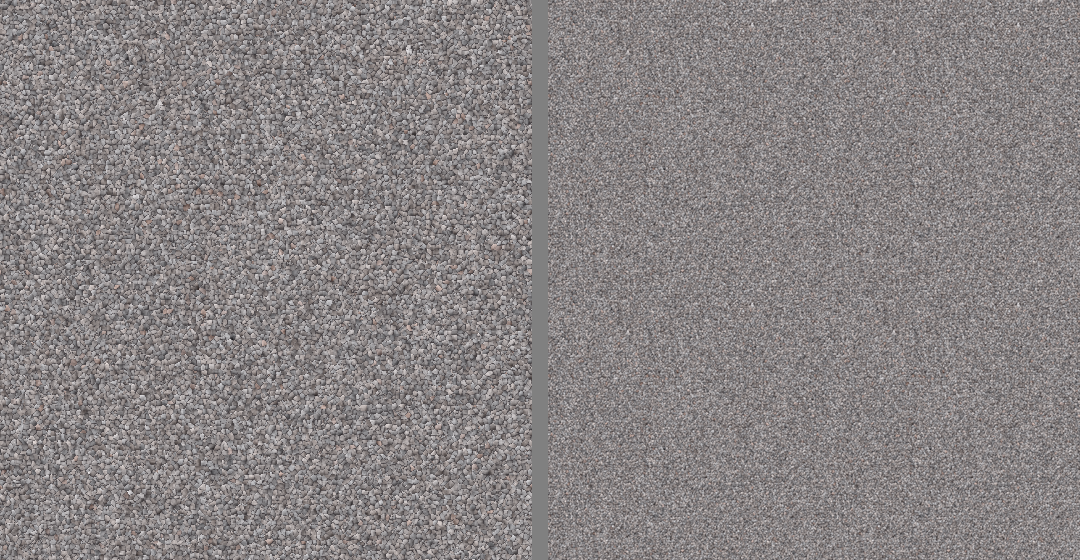
Left, the tile; right, the same tile 2 across and 2 down.
This texture is drawn by a Shadertoy shader. Its source:

```glsl
const float TAU = 6.2831853;
const vec2 STONE_COUNT = vec2(106.0, 112.0);
const vec2 CHIP_COUNT = vec2(170.0, 180.0);
const vec2 GRIT_COUNT = vec2(330.0, 348.0);
const vec2 LIGHT = vec2(-0.45, 0.89);
const vec3 GAP_COLOR = vec3(0.325, 0.305, 0.317);
const vec3 WARM_TINT = vec3(0.036, 0.000, -0.010);
const vec3 COOL_TINT = vec3(0.002, 0.000, 0.012);
const vec3 RUST_TINT = vec3(0.045, -0.008, -0.030);

struct Cell {
    vec2 offset;    // from the cell centre to the point
    vec2 outward;   // direction to the neighbour
    float edge;     // closeness measure, 0 on the border
    vec4 random;
};

vec4 hash4(vec2 p) {
    vec4 q = fract(p.xyxy * vec4(0.1031, 0.1030, 0.0973, 0.1099));
    q += dot(q, q.wzxy + 33.33);
    return fract((q.xxyz + q.yzzw) * q.zywx);
}

// Value noise that wraps after count lattice steps
float wrappedNoise(vec2 uv, vec2 count) {
    vec2 p = uv * count;
    vec2 i = floor(p);
    vec2 f = smoothstep(0.0, 1.0, p - i);
    float a = hash4(mod(i, count)).x;
    float b = hash4(mod(i + vec2(1.0, 0.0), count)).x;
    float c = hash4(mod(i + vec2(0.0, 1.0), count)).x;
    float d = hash4(mod(i + 1.0, count)).x;
    return mix(mix(a, b, f.x), mix(c, d, f.x), f.y);
}

// Length measured in a turned and stretched frame
float stretchedLength(vec2 v, float turn, float stretch) {
    vec2 axis = vec2(cos(turn), sin(turn));
    return length(vec2(dot(v, axis) * stretch, dot(v, vec2(-axis.y, axis.x)) / stretch));
}

// Staggered uneven cells that wrap after an even count of repeats
Cell wrappedCells(vec2 uv, vec2 count, float seed) {
    vec2 p = uv * count;
    vec2 base = floor(p);
    vec2 nearest = vec2(8.0), second = vec2(8.0), nearestId = vec2(0.0);
    float first = 8.0, next = 8.0;
    for (int y = -1; y <= 1; y++) {
        for (int x = -1; x <= 1; x++) {
            vec2 cell = base + vec2(x, y);
            vec2 id = mod(cell, count);
            vec4 random = hash4(id + seed);
            vec2 stagger = vec2(0.4 * mod(id.y, 2.0) - 0.2, 0.0);
            vec2 toCentre = cell + 0.12 + 0.76 * random.xy + stagger - p;
            float reach = stretchedLength(toCentre, TAU * random.z, mix(1.0, 1.28, random.w));
            if (reach < first) {
                second = nearest;
                next = first;
                nearest = toCentre;
                first = reach;
                nearestId = id + seed;
            } else if (reach < next) {
                second = toCentre;
                next = reach;
            }
        }
    }
    vec2 across = second - nearest;
    vec2 outward = across / max(length(across), 0.001);
    return Cell(-nearest, outward, 0.5 * (next - first), hash4(nearestId + 371.0));
}

// Slanted face with one crease
float facetLight(Cell cell) {
    float angle = TAU * cell.random.y;
    float slope = dot(cell.offset, vec2(cos(angle), sin(angle)));
    return 0.18 * slope + 0.10 * dot(cell.offset, LIGHT) - 0.16 * (abs(slope) - 0.16);
}

vec3 stoneColor(Cell cell) {
    float tone = mix(0.455, 0.665, cell.random.x) + facetLight(cell);
    vec3 tint = mix(COOL_TINT, WARM_TINT, cell.random.z);
    tint += RUST_TINT * smoothstep(0.970, 0.985, cell.random.w);
    float glint = 0.10 * smoothstep(0.03, 0.01, cell.random.w);
    return vec3(tone + glint) + tint;
}

// Stone with a broken outline: deep on the shaded side, bright on the lit one
vec3 shadedStone(Cell cell, float grit) {
    float facing = dot(cell.outward, LIGHT);
    float cover = smoothstep(-0.07, 0.13, cell.edge + 0.055 * facing + 0.10 * grit);
    float rim = smoothstep(0.18, 0.03, cell.edge) * max(facing, 0.0);
    return mix(GAP_COLOR, stoneColor(cell) + 0.05 * rim, cover);
}

void mainImage(out vec4 fragColor, in vec2 fragCoord) {
    vec2 uv = fragCoord / iResolution.xy;

    // Slight warp roughens the stone outlines
    vec2 warp = vec2(sin(TAU * (61.0 * uv.y + 23.0 * uv.x)),
                     sin(TAU * (57.0 * uv.x - 31.0 * uv.y)));
    vec2 warped = uv + 0.0007 * warp;
    Cell stone = wrappedCells(warped, STONE_COUNT, 0.0);
    Cell chip = wrappedCells(warped, CHIP_COUNT, 517.0);
    float grit = wrappedNoise(uv, GRIT_COUNT) - 0.5;

    // Small chips fill the places of sunken stones
    float sunken = step(0.86, fract(stone.random.w * 7.0 + stone.random.x));
    vec3 color = mix(shadedStone(stone, grit), shadedStone(chip, grit), sunken);

    color += 0.18 * grit;
    fragColor = vec4(clamp(color, 0.0, 1.0), 1.0);
}
```
